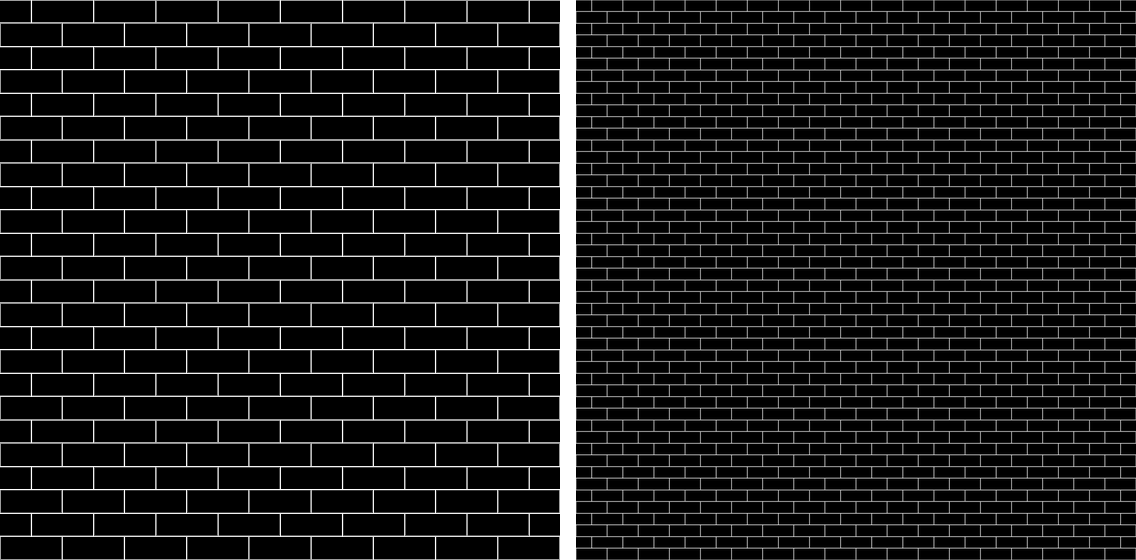
Left, the tile; right, the same tile 2 across and 2 down.
Give the GLSL for this pattern, as a Shadertoy shader.

```glsl
// Black running-bond brick wall with thin white joints, 9 bricks by 24 courses.
// Each pixel finds its nearest bed joint and head joint and takes the share
// of its footprint they cover; whole repeat counts make the wall tile.

// Share of a pixel, at signed offset from a line's centre, covered by the line
float lineCoverage(float offset, float pixelSize) {
    float halfWidth = 0.0011;
    float low = max(offset - 0.5 * pixelSize, -halfWidth);
    float high = min(offset + 0.5 * pixelSize, halfWidth);
    return clamp((high - low) / pixelSize, 0.0, 1.0);
}

void mainImage(out vec4 fragColor, in vec2 fragCoord) {
    vec2 uv = fragCoord / iResolution.xy;
    vec2 pixelSize = 1.0 / iResolution.xy;

    // Bed joints: every second one sits a hair high, so courses alternate in height
    float bedIndex = floor(uv.y * 24.0 + 0.5);
    float bedOffset = uv.y - bedIndex / 24.0 - 0.0007 * mod(bedIndex, 2.0);
    float bed = lineCoverage(bedOffset, pixelSize.y);

    // Head joints: odd courses shift by half a brick
    float oddCourse = mod(floor(uv.y * 24.0), 2.0);
    float along = uv.x - oddCourse * (0.5 / 9.0 + 0.0006);
    float headOffset = (fract(along * 9.0 + 0.5) - 0.5) / 9.0;
    float head = lineCoverage(headOffset, pixelSize.x);

    // White mortar over black brick
    float mortar = max(bed, head);
    fragColor = vec4(vec3(mortar), 1.0);
}
```
